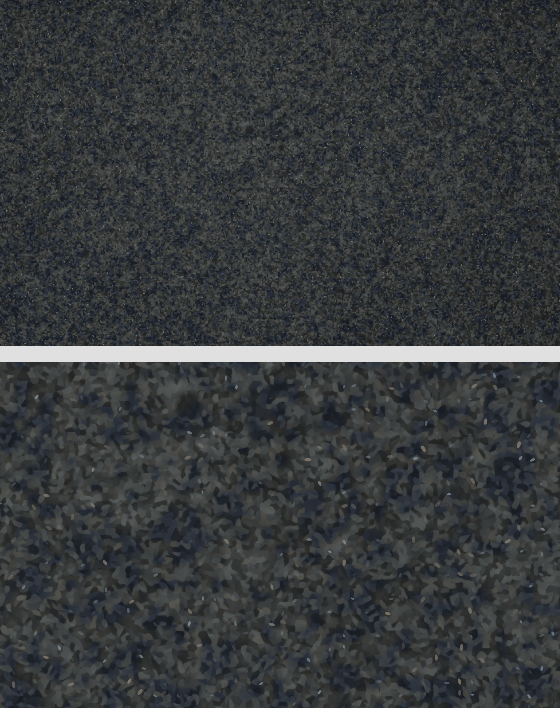
Top, the full canvas; bottom, a detail of the centre.
Reproduce this texture procedurally as a WebGL 1 fragment shader.

```glsl
precision highp float;
// Dark polished granite: fine grey grains, blue-black blotches and tiny mica glints.

uniform vec2 u_resolution;

// Sizes are cells per canvas height.
const float GRAIN_CELLS = 180.0;
const float GRAIN_STRETCH = 2.1;
const float GRAIN_SHARPNESS = 5.0;
const float BLOTCH_CELLS = 84.0;
const float CLOUD_CELLS = 9.0;
const float GLINT_CELLS = 88.0;
const float GLINT_SHARE = 0.30;
const float PIT_CELLS = 6.0;
const float PIT_SHARE = 0.05;

const float BASE_TONE = 0.198;
const float GRAIN_CONTRAST = 0.165;
const float BLOTCH_CONTRAST = 0.135;
const float CLOUD_CONTRAST = 0.022;
const float DARKEST = 0.105;

const vec3 GREY_TINT = vec3(0.975, 1.025, 1.02);
const vec3 BLUE_TINT = vec3(0.87, 1.0, 1.21);
const vec3 WARM_TINT = vec3(1.05, 1.02, 0.94);
const vec3 GLINT_COOL = vec3(0.52, 0.58, 0.62);
const vec3 GLINT_WARM = vec3(0.54, 0.50, 0.45);

vec3 hash3(vec2 cell) {
  vec3 h = fract(cell.xyx * vec3(0.1031, 0.1030, 0.0973));
  h += dot(h, h.yxz + 33.33);
  return fract((h.xxy + h.yzz) * h.zyx);
}

float valueNoise(vec2 p) {
  vec2 cell = floor(p);
  vec2 f = fract(p);
  f = f * f * (3.0 - 2.0 * f);
  float low = mix(hash3(cell).x, hash3(cell + vec2(1.0, 0.0)).x, f.x);
  float high = mix(hash3(cell + vec2(0.0, 1.0)).x, hash3(cell + 1.0).x, f.x);
  return mix(low, high, f.y);
}

vec2 rotate(vec2 v, float angle) {
  float c = cos(angle);
  float s = sin(angle);
  return vec2(c * v.x + s * v.y, c * v.y - s * v.x);
}

// Soft-edged elongated grains: x is the tone, y the warmth.
vec2 grains(vec2 p) {
  vec2 cell = floor(p);
  vec2 total = vec2(0.0);
  float weightSum = 0.0001;
  for (int j = -1; j <= 1; j++) {
    for (int i = -1; i <= 1; i++) {
      vec2 id = cell + vec2(float(i), float(j));
      vec3 seed = hash3(id);
      vec3 look = hash3(id + 411.0);
      vec2 d = rotate(p - id - seed.xy, seed.z * 3.1416);
      d.y *= GRAIN_STRETCH;
      float weight = exp(-GRAIN_SHARPNESS * dot(d, d));
      total += weight * look.xy;
      weightSum += weight;
    }
  }
  return total / weightSum;
}

// Bright flakes, mostly faint: x is the coverage, y picks the hue.
vec2 glints(vec2 p, float pixel) {
  vec2 id = floor(p);
  vec3 seed = hash3(id + 97.0);
  vec3 look = hash3(id + 733.0);
  vec2 d = rotate(fract(p) - mix(vec2(0.3), vec2(0.7), seed.xy), look.x * 3.1416);
  d.y *= 2.0;
  float radius = mix(0.14, 0.30, look.y);
  float shape = 1.0 - smoothstep(radius - 0.5 * pixel, radius + 0.5 * pixel, length(d));
  float strength = mix(0.15, 1.0, look.z * look.z * look.z);
  return vec2(shape * step(seed.z, GLINT_SHARE) * strength, look.y);
}

// Rare round dark pits.
float pits(vec2 p) {
  vec2 id = floor(p);
  vec3 seed = hash3(id + 219.0);
  float d = length(fract(p) - mix(vec2(0.25), vec2(0.75), seed.xy));
  return step(seed.z, PIT_SHARE) * (1.0 - smoothstep(0.04, 0.10, d));
}

void main() {
  vec2 uv = gl_FragCoord.xy / u_resolution;
  vec2 p = gl_FragCoord.xy / u_resolution.y;

  vec2 grain = grains(p * GRAIN_CELLS);
  float blotch = 0.72 * valueNoise(p * BLOTCH_CELLS)
               + 0.28 * valueNoise(rotate(p, 0.6) * BLOTCH_CELLS * 0.5 + 157.0);
  float cloud = valueNoise(p * CLOUD_CELLS + 19.0);

  // Broad light, strongest left of the middle
  vec2 fromLight = (uv - vec2(0.42, 0.52)) * vec2(1.0, 0.85);
  float light = 0.018 - 0.10 * dot(fromLight, fromLight);

  float tone = BASE_TONE + light
             + GRAIN_CONTRAST * (grain.x - 0.5)
             + BLOTCH_CONTRAST * (blotch - 0.5)
             + CLOUD_CONTRAST * (cloud - 0.5);
  tone = mix(tone, DARKEST, 0.7 * pits(p * PIT_CELLS));
  tone = DARKEST + 0.5 * (tone - DARKEST + sqrt(pow(abs(tone - DARKEST), 2.0) + 0.0006));

  // Blue gathers in dark blotches and toward the lower left
  float corner = 1.0 - smoothstep(0.0, 0.6, length(uv));
  float blue = 1.0 - smoothstep(0.30, 0.52, blotch - 0.12 * corner);
  blue *= 1.0 - smoothstep(0.19, 0.27, tone);
  vec3 tint = mix(GREY_TINT, WARM_TINT, 0.7 * smoothstep(0.55, 0.95, grain.y));
  vec3 color = tone * mix(tint, BLUE_TINT, blue);

  vec2 glint = glints(p * GLINT_CELLS, GLINT_CELLS / u_resolution.y);
  color = mix(color, mix(GLINT_COOL, GLINT_WARM, step(0.6, glint.y)), 0.8 * glint.x);
  gl_FragColor = vec4(color, 1.0);
}
```
